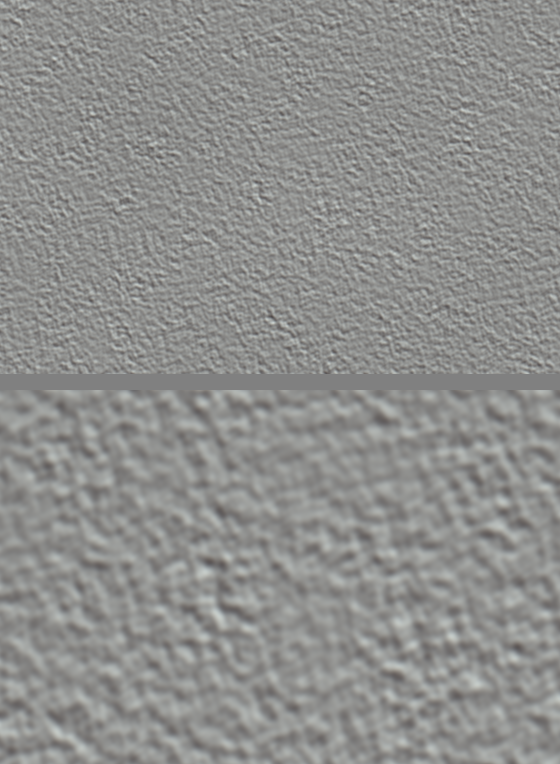
Top: the whole. Bottom: its middle third, enlarged.
Reproduce this texture procedurally as a Shadertoy shader.

```glsl
// Grey plaster wall with fine irregular bumps under raking light.

const vec3 PLASTER = vec3(0.556, 0.558, 0.551);
const vec3 RELIEF_TINT = vec3(1.0, 1.10, 1.07);  // warm shadows, cool highlights
const float RELIEF_GAIN = 0.215;
const vec2 LIGHT_DIR = vec2(0.45, 0.89);
const float EMBOSS_STEP = 0.003;
const vec2 COLOUR_FRINGE = vec2(0.0001, 0.0003);

float hash(vec2 cell) {
    return fract(sin(dot(cell, vec2(127.1, 311.7))) * 43758.5453);
}

vec2 randomGradient(vec2 cell) {
    float angle = 6.28319 * hash(cell);
    return vec2(cos(angle), sin(angle));
}

mat2 rotation(float angle) {
    float c = cos(angle), s = sin(angle);
    return mat2(c, s, -s, c);
}

// Gradient noise with quintic blending
float noise(vec2 p) {
    vec2 i = floor(p), f = fract(p);
    vec2 w = f * f * f * (f * (f * 6.0 - 15.0) + 10.0);
    vec2 e = vec2(1.0, 0.0);
    float a = dot(randomGradient(i), f);
    float b = dot(randomGradient(i + e.xy), f - e.xy);
    float c = dot(randomGradient(i + e.yx), f - e.yx);
    float d = dot(randomGradient(i + e.xx), f - e.xx);
    return mix(mix(a, b, w.x), mix(c, d, w.x), w.y);
}

// Bumpy surface: faint swells, main grains and fine grit
float surfaceHeight(vec2 p) {
    vec2 q = rotation(0.45) * p;
    float swells = noise(q * 32.0 + 7.3);
    float grains = noise(rotation(0.9) * q * 60.0 + 31.7);
    float grit = noise(rotation(2.1) * q * 96.0 + 63.1);
    return 0.45 * swells + grains + 0.5 * grit;
}

// Slope of the surface towards the light
float emboss(vec2 p, vec2 lightDir, float stepSize) {
    vec2 offset = lightDir * stepSize;
    return surfaceHeight(p - offset) - surfaceHeight(p + offset);
}

void mainImage(out vec4 fragColor, in vec2 fragCoord) {
    vec2 p = fragCoord / iResolution.y;

    // Slightly shifted relief per channel gives faint coloured edges
    vec3 relief = vec3(
        emboss(p + COLOUR_FRINGE, LIGHT_DIR, EMBOSS_STEP),
        emboss(p, LIGHT_DIR, EMBOSS_STEP),
        emboss(p - COLOUR_FRINGE, LIGHT_DIR, EMBOSS_STEP));

    // Patches of rougher and smoother plaster
    float roughness = 1.0 + 0.7 * noise(p * 11.0 + 2.9);

    // Broad uneven illumination
    float unevenness = 0.02 * noise(p * 2.3 + 4.6);

    vec3 shading = RELIEF_GAIN * roughness * RELIEF_TINT * relief;
    fragColor = vec4(clamp(PLASTER + unevenness + shading, 0.0, 1.0), 1.0);
}
```
